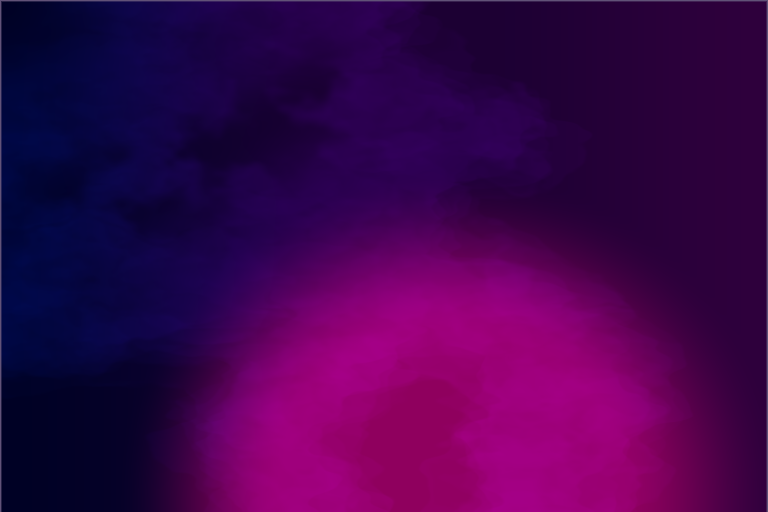
Write a Shadertoy shader that draws this background.

```glsl
const vec2 FRAME = vec2(1.5, 1.0);
const vec3 NIGHT_LEFT = vec3(0.00, 0.005, 0.145);
const vec3 NIGHT_MID = vec3(0.11, 0.00, 0.20);
const vec3 NIGHT_RIGHT = vec3(0.18, 0.00, 0.235);
const vec3 GLOW_COLOR = vec3(0.56, 0.00, 0.37);
const vec3 SMOKE_BLUE = vec3(0.00, 0.03, 0.155);
const vec3 SMOKE_VIOLET = vec3(0.085, 0.00, 0.155);
const vec3 BORDER_COLOR = vec3(0.38, 0.32, 0.47);
const vec2 GLOW_CENTER = vec2(0.88, 0.02);
const float GLOW_INNER = 0.33;
const float GLOW_OUTER = 0.655;
const float BORDER_WIDTH = 0.0028;
const float EDGE_SOFTNESS = 0.006;
const vec2 WARP = vec2(0.26, 0.13);
const vec2 LOBE_SCALE = vec2(7.0, 15.0);
const vec2 BLOTCH_SCALE = vec2(10.0, 17.0);
const float LAYER_INSET = 0.014;
const int LAYERS = 6;

// Smoke skeleton: segment ends, then the radius of each
const int PUFFS = 9;
const vec4 SPINE[PUFFS] = vec4[PUFFS](
    vec4(0.00, 0.42, 0.40, 0.45), vec4(0.05, 0.70, 0.75, 0.72),
    vec4(0.70, 0.74, 0.97, 0.73), vec4(0.00, 0.92, 0.66, 1.00),
    vec4(0.45, 0.50, 0.78, 0.53), vec4(0.57, 0.00, 0.52, 0.20),
    vec4(0.52, 0.20, 0.75, 0.46), vec4(0.75, 0.46, 1.02, 0.36),
    vec4(1.09, 0.25, 1.07, 0.00));
const float RADIUS[PUFFS] = float[PUFFS](
    0.17, 0.20, 0.11, 0.18, 0.15, 0.15, 0.15, 0.14, 0.19);

float hash(vec2 p) {
    vec3 q = fract(p.xyx * 0.1031);
    q += dot(q, q.yzx + 33.33);
    return fract((q.x + q.y) * q.z);
}

float noise(vec2 p) {
    vec2 i = floor(p), f = fract(p);
    f = f * f * (3.0 - 2.0 * f);
    return mix(mix(hash(i), hash(i + vec2(1, 0)), f.x),
               mix(hash(i + vec2(0, 1)), hash(i + vec2(1, 1)), f.x), f.y);
}

float fbm(vec2 p) {
    float sum = 0.0, amp = 0.5;
    for (int i = 0; i < 3; i++) {
        sum += amp * noise(p);
        p = 2.0 * p + 7.3;
        amp *= 0.5;
    }
    return sum;
}

float segmentDistance(vec2 p, vec2 a, vec2 b) {
    vec2 ab = b - a;
    return length(p - a - ab * clamp(dot(p - a, ab) / dot(ab, ab), 0.0, 1.0));
}

float smokeDistance(vec2 p) {
    float d = 10.0;
    for (int i = 0; i < PUFFS; i++)
        d = min(d, segmentDistance(p, SPINE[i].xy, SPINE[i].zw) - RADIUS[i]);
    return d;
}

// Translucent ragged sheets stacked over each other, each with soft blotches
float smokeDensity(vec2 p) {
    float density = 0.0;
    for (int i = 0; i < LAYERS; i++) {
        float k = float(i);
        vec2 q = p * LOBE_SCALE + 17.0 * k;
        vec2 shift = vec2(fbm(q), fbm(q + 41.7)) - 0.44;
        float d = smokeDistance(p + WARP * shift) + LAYER_INSET * (k - 1.0);
        float sheet = 1.0 - smoothstep(-EDGE_SOFTNESS, EDGE_SOFTNESS, d);
        float blotch = fbm((p + 0.1 * shift) * BLOTCH_SCALE + 29.0 * k);
        density += sheet * mix(0.5, 1.0, smoothstep(0.34, 0.48, blotch));
    }
    density /= float(LAYERS);

    // Dark gaps along a diagonal, and a dim upper left corner
    float gap = segmentDistance(p, vec2(0.14, 0.56), vec2(0.62, 0.81));
    float holes = smoothstep(0.25, 0.58, fbm(p * vec2(10.0, 14.0) + 60.0));
    density *= 1.0 - 0.95 * exp(-gap * gap * 75.0) * holes;
    return density * smoothstep(0.0, 0.3, length(p - vec2(0.0, FRAME.y)));
}

void mainImage(out vec4 fragColor, in vec2 fragCoord) {
    vec2 p = fragCoord / iResolution.xy * FRAME;

    // Night gradient
    vec3 color = mix(NIGHT_LEFT, NIGHT_MID, smoothstep(0.0, 0.8, p.x));
    color = mix(color, NIGHT_RIGHT, smoothstep(0.9, 1.5, p.x));

    // Magenta glow
    float glow = 1.0 - smoothstep(GLOW_INNER, GLOW_OUTER, length(p - GLOW_CENTER));
    color = mix(color, GLOW_COLOR, glow);

    // Smoke light
    vec3 tint = mix(SMOKE_BLUE, SMOKE_VIOLET, smoothstep(0.0, 0.6, p.x));
    color += tint * smokeDensity(p);

    // Thin rim on the top and sides
    float rim = min(min(p.x, FRAME.x - p.x), FRAME.y - p.y);
    float aa = 0.5 / iResolution.y;
    color = mix(BORDER_COLOR, color, smoothstep(BORDER_WIDTH - aa, BORDER_WIDTH + aa, rim));

    fragColor = vec4(color, 1.0);
}
```
